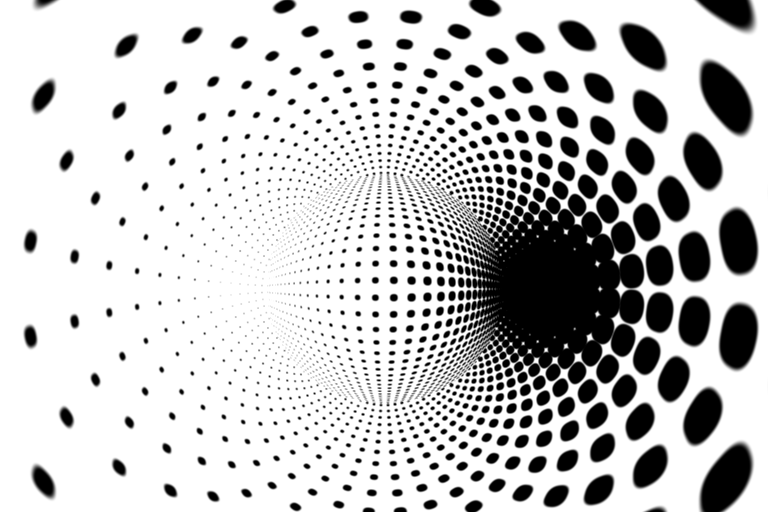
This background is drawn by a WebGL 2 fragment shader. Its source:

```glsl
#version 300 es
precision highp float;
// A halftone dot grid bent into a glassy ball: the grid is stretched radially
// by a tangent lens inside the rim and an inverted lens outside it. Dots swell
// toward a dark pole on the right and shrink toward a pale pole on the left.

#define CENTER vec2(0.001, -0.0645)    // lens centre, in canvas heights
#define STRETCH 0.97                   // slight ovalness of lens and cells
#define BALL_GAIN 4.9                  // strength of the inner lens
#define BALL_CURVE 5.79                // how fast the inner lens steepens
#define OUTER_GAIN 4.59                // strength of the inverted outer lens
#define OUTER_SHIFT 3.25               // cells removed from the outer lens
#define POLE_OFFSET 0.303              // distance of both poles from centre
#define DOT_RADIUS 0.195               // dot radius midway, in cells
#define DOT_GROWTH 0.62                // exponent of growth toward dark pole
#define DOT_POWER 2.4                  // 2 is round, larger is squarer
#define EDGE 0.035                     // softness of a dot edge, in cells
#define BLUR 0.0034                    // sampling width, in canvas heights

uniform vec2 u_resolution;
out vec4 fragColor;

// Grid distance from the centre for a given radius on the canvas.
float lensRadius(float r) {
    float inner = BALL_GAIN * tan(min(r * BALL_CURVE, 1.5));
    float outer = OUTER_GAIN / max(r, 0.001) - OUTER_SHIFT;
    return max(min(inner, outer), 0.0);
}

// Dot radius in cells, from the ratio of distances to the two poles.
float dotRadius(vec2 p) {
    float toPale = length(p + vec2(POLE_OFFSET, 0.0));
    float toDark = length(p - vec2(POLE_OFFSET, 0.0));
    return DOT_RADIUS * pow(toPale / max(toDark, 0.001), DOT_GROWTH);
}

// Ink coverage, 0 on paper and 1 inside a dot.
float ink(vec2 p) {
    vec2 oval = p * vec2(STRETCH, 1.0);
    float r = max(length(oval), 0.0001);
    vec2 grid = oval / r * lensRadius(r) / vec2(1.0, STRETCH);
    vec2 cell = abs(fract(grid) - 0.5);
    float reach = pow(dot(pow(cell, vec2(DOT_POWER)), vec2(1.0)), 1.0 / DOT_POWER);
    float radius = dotRadius(p);
    return 1.0 - smoothstep(radius - EDGE, radius + EDGE, reach);
}

void main() {
    vec2 p = (gl_FragCoord.xy - 0.5 * u_resolution) / u_resolution.y - CENTER;

    // Average a 4 by 4 block of samples to smooth the finely packed rim.
    float spread = max(BLUR, 1.0 / u_resolution.y);
    float total = 0.0;
    for (int i = 0; i < 16; i++) {
        vec2 offset = (vec2(i % 4, i / 4) - 1.5) / 4.0;
        total += ink(p + offset * spread);
    }
    fragColor = vec4(vec3(1.0 - total / 16.0), 1.0);
}
```
